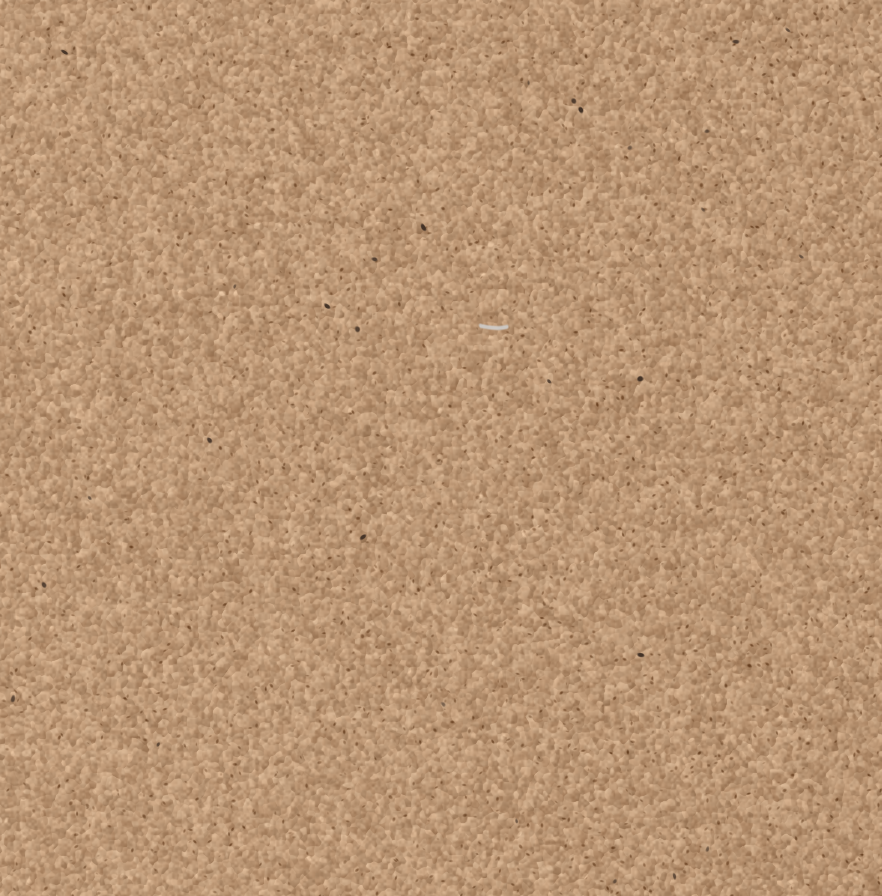
A Shadertoy shader for this texture:

```glsl
// Fine tan cork or pressed-fibre board: soft-edged Voronoi grains with relief,
// fine noise and faint mottling, then scattered dark pores, rare deep pits,
// pale flecks and one short whitish fibre lying on the surface.

#define BOARD_COLOR vec3(0.732, 0.588, 0.455)
#define TONE_TINT   vec3(0.97, 1.00, 0.97)
#define PIT_COLOR   vec3(0.23, 0.17, 0.13)
#define FIBRE_COLOR vec3(0.81, 0.80, 0.79)
#define GRAIN_SCALE 168.0
#define GRAIN_TONE  0.077
#define FINE_TONE   0.056
#define PORE_DEPTH  0.230
#define FLECK_LIGHT 0.085
#define FIBRE_POS   vec2(0.551, 0.635)

// Integer hash: three random values in 0..1 for a cell and a layer seed
vec3 hash3(vec2 cell, float seed) {
    uvec3 v = uvec3(ivec3(vec3(cell, seed)) + 4096);
    v = v * 1664525u + 1013904223u;
    v.x += v.y * v.z; v.y += v.z * v.x; v.z += v.x * v.y;
    v ^= v >> 16u;
    v.x += v.y * v.z; v.y += v.z * v.x; v.z += v.x * v.y;
    return vec3(v >> 8u) / 16777216.0;
}

// Smooth value noise in -1..1
float noise(vec2 p, float seed) {
    vec2 i = floor(p), f = fract(p);
    f = f * f * (3.0 - 2.0 * f);
    float low = mix(hash3(i, seed).x, hash3(i + vec2(1, 0), seed).x, f.x);
    float high = mix(hash3(i + vec2(0, 1), seed).x, hash3(i + vec2(1, 1), seed).x, f.x);
    return 2.0 * mix(low, high, f.y) - 1.0;
}

// Blended Voronoi grains: x = tone, y = hue shift
vec2 grains(vec2 p) {
    vec2 cell = floor(p), sum = vec2(0.0);
    float total = 0.0;
    const vec2 light = vec2(-0.6, 0.8);
    for (int y = -1; y <= 1; y++)
    for (int x = -1; x <= 1; x++) {
        vec2 id = cell + vec2(x, y);
        vec3 rnd = hash3(id, 1.0);
        vec2 d = p - id - 0.1 - 0.8 * rnd.xy;
        float weight = exp(-9.0 * dot(d, d));
        float tone = 2.0 * rnd.z - 1.0 + 0.7 * dot(d, light);
        sum += weight * vec2(tone, 2.0 * fract(rnd.z * 37.0) - 1.0);
        total += weight;
    }
    return sum / total;
}

// Scattered small ellipses, one possible per cell; radius in canvas units
float spots(vec2 p, float scale, float chance, float radius, float seed) {
    vec2 cell = floor(p * scale);
    float cover = 0.0, soft = max(0.0012, 0.7 / iResolution.y);
    for (int y = -1; y <= 1; y++)
    for (int x = -1; x <= 1; x++) {
        vec2 id = cell + vec2(x, y);
        vec3 place = hash3(id, seed), form = hash3(id, seed + 1.0);
        vec2 d = p - (id + place.xy) / scale;
        float angle = 6.2832 * form.x;
        vec2 axis = vec2(cos(angle), sin(angle));
        d = vec2(dot(d, axis), dot(d, vec2(-axis.y, axis.x)));
        d *= vec2(0.8, 1.0 + 0.6 * form.y);
        float size = radius * (0.6 + 0.6 * form.z);
        float shape = 1.0 - smoothstep(size - soft, size + soft, length(d));
        cover = max(cover, shape * step(place.z, chance) * (0.5 + 0.5 * form.z));
    }
    return cover;
}

// Short, sagging strand with rounded ends and a slight upward slant
float fibre(vec2 p) {
    vec2 d = p - FIBRE_POS;
    d.y -= 9.0 * d.x * d.x - 0.03 * d.x - 0.001;
    d.x -= clamp(d.x, -0.014, 0.014);
    float soft = max(0.0014, 0.7 / iResolution.y);
    return 1.0 - smoothstep(0.0022 - soft, 0.0022 + soft, length(d));
}

void mainImage(out vec4 fragColor, in vec2 fragCoord) {
    vec2 p = fragCoord / iResolution.y;

    // Grain body, bent a little so that cells look irregular
    vec2 bend = vec2(noise(p * 120.0, 11.0), noise(p * 120.0, 12.0));
    vec2 grain = grains(p * GRAIN_SCALE * vec2(1.05, 0.95) + 0.3 * bend);
    float broad = noise(p * 3.5, 21.0) + 0.5 * noise(p * 9.0, 22.0);
    float tone = GRAIN_TONE * grain.x;
    tone += FINE_TONE * noise(p * 300.0, 23.0);
    tone += 0.009 * noise(p * 60.0, 24.0) + 0.004 * broad;
    tone += 0.016 * (0.5 - p.x);

    // Small shadowed pores, denser to the right, and pale flecks
    float poreChance = 0.11 + 0.08 * p.x + 0.02 * broad;
    tone -= PORE_DEPTH * spots(p, 120.0, poreChance, 0.0015, 31.0);
    tone += FLECK_LIGHT * spots(p, 70.0, 0.10, 0.0024, 41.0);

    vec3 color = BOARD_COLOR + tone * TONE_TINT;
    color += grain.y * vec3(0.004, -0.003, -0.006);

    // Rare deep pits with ragged rims, and the stray fibre
    vec2 ragged = p + 0.0012 * bend;
    color = mix(color, PIT_COLOR, 0.95 * spots(ragged, 25.0, 0.055, 0.0025, 51.0));
    color = mix(color, FIBRE_COLOR, 0.9 * fibre(p + 0.0004 * bend));
    fragColor = vec4(clamp(color, 0.0, 1.0), 1.0);
}
```
